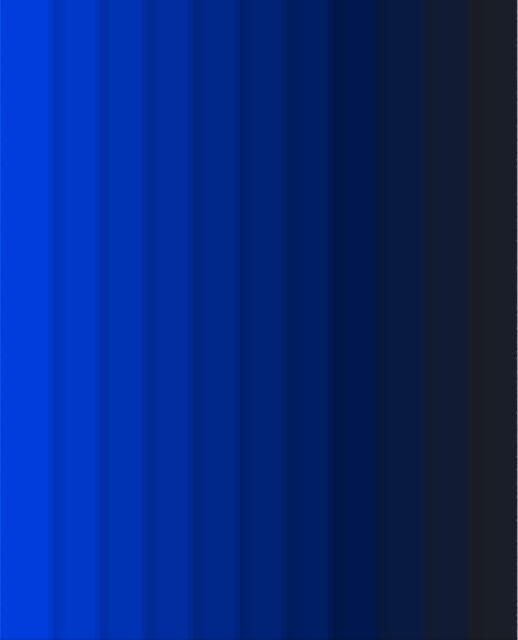
Write a WebGL 1 fragment shader that draws this background.

```glsl
precision highp float;
// Eleven vertical pleats fading from bright blue through navy to charcoal.
// Each pleat takes one ramp colour, with a narrow half-tone step and a short
// shadow on its left side; pale, slightly ragged rims close the two sides.

uniform vec2 u_resolution;

const float PLEATS = 11.0;
const float PLEAT_RATE = 11.115;  // pleats per canvas width
const float PLEAT_SHIFT = 0.028;
const float NAVY_PLEAT = 7.0;     // index where the ramp turns from blue to grey
const float STEP_WIDTH = 0.12;    // half-tone strip, in pleat widths
const float RIGHT_RIM = 0.54;     // rim opacities
const float LEFT_RIM = 0.22;

const vec3 BRIGHT_BLUE = vec3(0.0, 0.24, 0.865);
const vec3 NAVY = vec3(0.0, 0.095, 0.307);
const vec3 CHARCOAL = vec3(0.10, 0.118, 0.15);
const vec3 RIM_WHITE = vec3(0.97);
const vec3 SHADOW_TINT = vec3(1.0, 0.92, 0.92);
const vec3 WARM_FOLD = vec3(0.008, 0.0, -0.012);

// Colour ramp by pleat index.
vec3 pleatColor(float index) {
    float toNavy = clamp(index / NAVY_PLEAT, 0.0, 1.0);
    float toCharcoal = clamp((index - NAVY_PLEAT) / (PLEATS - 1.0 - NAVY_PLEAT), 0.0, 1.0);
    return mix(mix(BRIGHT_BLUE, NAVY, toNavy), CHARCOAL, toCharcoal);
}

// Random slope in -1..1 for one lattice point.
float slope(float cell) {
    return fract(sin(cell * 12.9898) * 4375.85) * 2.0 - 1.0;
}

// One-dimensional gradient noise, roughly -0.5..0.5.
float gradientNoise(float x) {
    float cell = floor(x);
    float f = x - cell;
    float fade = f * f * (3.0 - 2.0 * f);
    return mix(slope(cell) * f, slope(cell + 1.0) * (f - 1.0), fade);
}

// Shadow that is strongest at the fold and fades across the face.
float foldShadow(float across) {
    return 1.0 - smoothstep(STEP_WIDTH, 0.5, across);
}

// Anti-aliased step, centred on the edge.
float softStep(float edge, float value, float halfWidth) {
    return smoothstep(edge - halfWidth, edge + halfWidth, value);
}

// One pleat: neighbour colour, half-tone strip, then the shaded face.
vec3 shadePleat(float index, float across, float softness) {
    vec3 base = pleatColor(index);
    vec3 previous = pleatColor(max(index - 1.0, 0.0));
    float shadow = foldShadow(across) * step(0.5, index);
    vec3 face = base * mix(vec3(1.0), SHADOW_TINT, shadow);

    // The dark end picks up a slightly brown fold.
    float warmth = smoothstep(NAVY_PLEAT, PLEATS - 1.0, index);
    face += WARM_FOLD * warmth * shadow;

    vec3 strip = mix(previous, face, 0.55);
    vec3 color = mix(previous, strip, softStep(0.0, across, softness));
    return mix(color, face, softStep(STEP_WIDTH, across, softness));
}

// Part of a pixel covered by a rim of the given width at distance from a side.
float rimCoverage(float distanceIn, float width, float pixel) {
    return clamp((width - distanceIn) / pixel + 0.5, 0.0, 1.0);
}

void main() {
    vec2 uv = gl_FragCoord.xy / u_resolution;
    float pixel = 1.0 / u_resolution.x;
    float position = uv.x * PLEAT_RATE - PLEAT_SHIFT;
    float index = clamp(floor(position), 0.0, PLEATS - 1.0);
    float softness = max(0.02, 0.75 * PLEAT_RATE * pixel);

    vec3 color = shadePleat(index, position - index, softness);

    // Faint dimming along the bottom edge.
    color *= mix(0.9, 1.0, smoothstep(0.0, 0.004, uv.y));

    // Pale rims: a clear one on the right, a trace on the left.
    float ragged = 0.0012 * gradientNoise(uv.y * 190.0);
    float right = rimCoverage(1.0 - uv.x, 0.0021 + ragged, pixel);
    float left = rimCoverage(uv.x, 0.0006 + ragged * 0.5, pixel);
    color = mix(color, RIM_WHITE, right * RIGHT_RIM);
    color = mix(color, RIM_WHITE, left * LEFT_RIM);

    gl_FragColor = vec4(color, 1.0);
}
```
